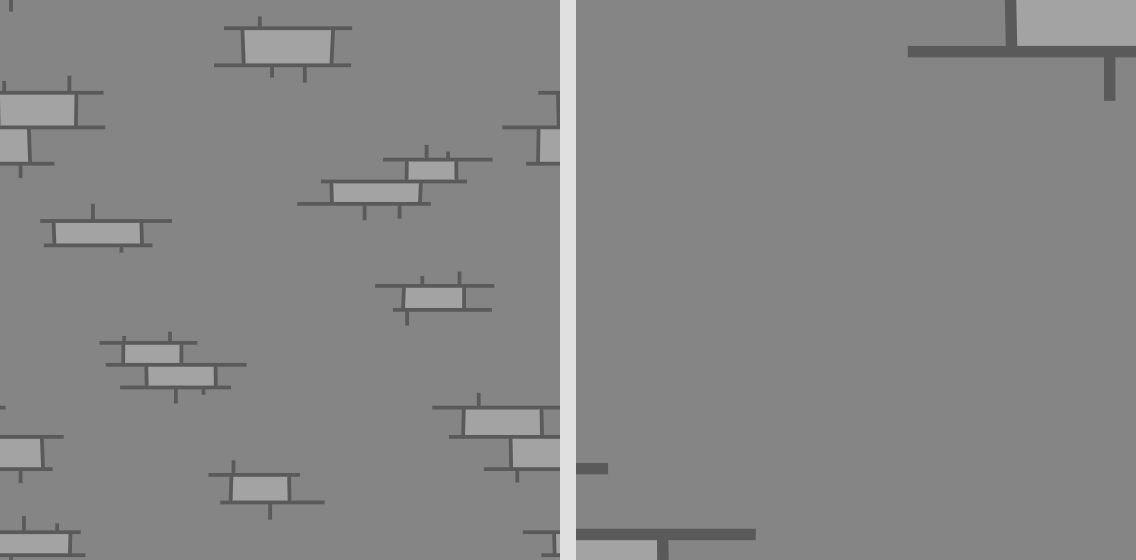
Left, the full canvas; right, a detail of the centre.
Give the GLSL for this pattern, as a WebGL 1 fragment shader.

```glsl
precision highp float;
// Plain grey wall with scattered clusters of exposed bricks and mortar lines.

uniform vec2 u_resolution;

#define WALL_COLOR vec3(0.522)
#define FACE_COLOR vec3(0.638)
#define MORTAR_COLOR vec3(0.353)
#define CLUSTERS 9
#define LATTICE_STEP 4.0
#define JITTER vec2(0.08, 0.035)
#define HALF_LINE 0.0034
#define MAX_SLANT 0.05
#define SECOND_TICK_CHANCE 0.5

float hash(vec2 p) {
  return fract(sin(dot(p, vec2(127.1, 311.7))) * 43758.5453);
}

float range(float id, float salt, float lo, float hi) {
  return mix(lo, hi, hash(vec2(id, salt)));
}

// Like range, but small values are more common.
float lowRange(float id, float salt, float lo, float hi) {
  float r = hash(vec2(id, salt));
  return mix(lo, hi, r * r);
}

// Distance to the axis-aligned box with corners lo and hi.
float box(vec2 p, vec2 lo, vec2 hi) {
  vec2 d = max(lo - p, p - hi);
  return max(d.x, d.y);
}

vec2 brickHalfSize(float id) {
  return vec2(range(id, 1.0, 0.042, 0.085), lowRange(id, 2.0, 0.0195, 0.036));
}

// Horizontal mortar line at y = 0, with short ticks pointing to +y.
float courseLine(vec2 p, float id, float salt, float halfWidth, bool ticks) {
  float left = halfWidth + lowRange(id, salt, 0.018, 0.065);
  float right = halfWidth + lowRange(id, salt + 1.0, 0.018, 0.065);
  float d = box(p, vec2(-left, -HALF_LINE), vec2(right, HALF_LINE));
  if (!ticks) return d;

  float side = hash(vec2(id, salt + 2.0)) < 0.5 ? -1.0 : 1.0;
  bool second = hash(vec2(id, salt + 3.0)) < SECOND_TICK_CHANCE;
  for (int k = 0; k < 2; k++) {
    float tickSalt = salt + 4.0 + 2.0 * float(k);
    float x = side * halfWidth * range(id, tickSalt, 0.1, 1.0);
    float len = range(id, tickSalt + 1.0, 0.009, 0.033);
    if (k == 0 || second)
      d = min(d, box(p, vec2(x - HALF_LINE, 0.0), vec2(x + HALF_LINE, len)));
    side = -side;
  }
  return d;
}

// Adds one brick around the origin to the face and mortar distances.
void addBrick(vec2 p, float id, bool topTicks, bool bottomTicks,
              inout float face, inout float mortar) {
  vec2 h = brickHalfSize(id);
  float fromLeft = p.x + h.x + p.y * range(id, 3.0, -MAX_SLANT, MAX_SLANT);
  float fromRight = h.x - p.x + p.y * range(id, 4.0, -MAX_SLANT, MAX_SLANT);
  float vertical = abs(p.y) - h.y;

  face = min(face, max(-min(fromLeft, fromRight), vertical));
  float sides = min(abs(fromLeft), abs(fromRight)) - HALF_LINE;
  mortar = min(mortar, max(sides, vertical));
  mortar = min(mortar, courseLine(vec2(p.x, p.y - h.y), id, 10.0, h.x, topTicks));
  mortar = min(mortar, courseLine(vec2(p.x, -p.y - h.y), id, 20.0, h.x, bottomTicks));
}

float coverage(float d) {
  return clamp(0.5 - d * u_resolution.y, 0.0, 1.0);
}

void main() {
  vec2 uv = gl_FragCoord.xy / u_resolution.y;
  float face = 1.0;
  float mortar = 1.0;

  // Clusters sit on a jittered lattice that wraps at the canvas edges.
  for (int i = 0; i < CLUSTERS; i++) {
    float n = float(i);
    float id = 2.0 * n + 1.0;
    vec2 jitter = vec2(range(id, 30.0, -1.0, 1.0), range(id, 31.0, -1.0, 1.0));
    vec2 center = vec2(LATTICE_STEP * n, n) / float(CLUSTERS) + JITTER * jitter;
    vec2 p = fract(uv - center + 0.5) - 0.5;

    // Some clusters hold two bricks that share the line between them.
    bool pair = mod(n + 2.0, 4.0) < 2.0;
    vec2 offset = vec2(0.0);
    if (pair) {
      float direction = hash(vec2(id, 32.0)) < 0.5 ? -1.0 : 1.0;
      offset.x = direction * range(id, 33.0, 0.05, 0.12);
      offset.y = brickHalfSize(id).y + brickHalfSize(id + 1.0).y;
      addBrick(p + 0.5 * offset, id + 1.0, false, true, face, mortar);
    }
    addBrick(p - 0.5 * offset, id, true, !pair, face, mortar);
  }

  vec3 color = mix(WALL_COLOR, FACE_COLOR, coverage(face));
  color = mix(color, MORTAR_COLOR, coverage(mortar));
  gl_FragColor = vec4(color, 1.0);
}
```
